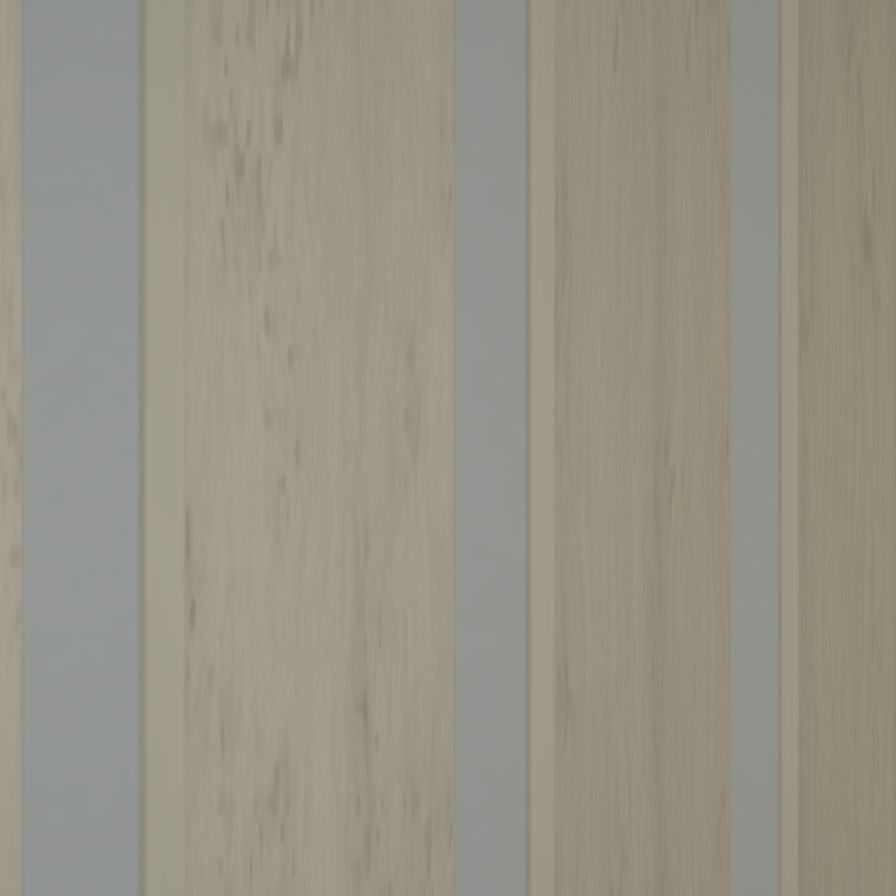
Reproduce this texture procedurally as a Shadertoy shader.

```glsl
// Pale wooden slats with bevelled edges and blue-grey gaps, receding to the right.
// A projective map turns x into an evenly spaced slat coordinate; bands are cut from
// its periodic distance, and stretched value noise gives each slat its own grain.

const vec3 WOOD_NEAR = vec3(0.628, 0.611, 0.553);
const vec3 WOOD_FAR  = vec3(0.572, 0.544, 0.468);
const vec3 GAP_NEAR  = vec3(0.578, 0.591, 0.580);
const vec3 GAP_FAR   = vec3(0.562, 0.567, 0.546);
const vec3 EDGE_NEAR = vec3(0.628, 0.612, 0.554);
const vec3 EDGE_FAR  = vec3(0.606, 0.582, 0.510);
const vec3 GROOVE    = vec3(0.475, 0.465, 0.415);
const vec3 STAIN     = vec3(0.430, 0.385, 0.295);

// Slat layout, as fractions of one repeat
const float GAP_END   = 0.228;
const float BEVEL_END = 0.318;

float hash(vec2 p) {
    vec3 q = fract(vec3(p.xyx) * 0.1031);
    q += dot(q, q.yzx + 33.33);
    return fract((q.x + q.y) * q.z);
}

float noise(vec2 p) {
    vec2 cell = floor(p), f = fract(p);
    f = f * f * (3.0 - 2.0 * f);
    return mix(mix(hash(cell), hash(cell + vec2(1, 0)), f.x),
               mix(hash(cell + vec2(0, 1)), hash(cell + vec2(1, 1)), f.x), f.y);
}

float fbm(vec2 p) {
    float sum = 0.0, weight = 0.5;
    for (int i = 0; i < 4; i++) {
        sum += weight * noise(p);
        p = p * 2.03 + 17.3;
        weight *= 0.5;
    }
    return sum;
}

// Evenly spaced slat coordinate; integers fall where a gap begins
float slatCoord(float x) {
    return (x - 0.025) / (0.6252 - 0.2825 * x);
}

// Mask of the band [a, b] repeated once per unit
float band(float t, float a, float b, float soft) {
    float d = abs(fract(t - 0.5 * (a + b) + 0.5) - 0.5);
    return 1.0 - smoothstep(-soft, soft, d - 0.5 * (b - a));
}

// Wood with u across the slat (0 to 1), v along it
vec3 wood(vec3 base, float u, float v, float seed, float depth) {
    vec2 offset = vec2(seed * 37.0, seed * 61.0);
    float warp = (fbm(vec2(u * 3.0, v * 4.0) + offset) - 0.5) * 0.07;
    float across = u + warp;

    float broad = fbm(vec2(across * 7.0, v * 1.2) + offset) - 0.47;
    float fine = fbm(vec2(across * 38.0, v * 6.0) + offset.yx) - 0.47;
    float fibre = noise(vec2(across * 95.0, v * 26.0) + offset) - 0.5;
    float pore = noise(vec2(u * 120.0, v * 75.0) + offset.yx) - 0.5;
    vec3 color = base * (1.0 + 0.03 * broad + 0.055 * fine + 0.022 * fibre + 0.014 * pore);

    // One long, faint heartwood streak per slat
    float center = mix(0.52, 0.78, hash(vec2(seed, 4.7)));
    float streak = exp(-pow((across - center) / 0.05, 2.0))
                 * smoothstep(0.2, 0.7, noise(vec2(seed * 9.0, v * 3.0)) + 0.2);

    // Sparse thin flecks, gathered in a few loose clusters
    float cluster = smoothstep(0.5, 0.85, noise(vec2(across * 6.0, v * 4.0) + offset.yx));
    float fleck = cluster * smoothstep(0.55, 0.95, noise(vec2(across * 55.0, v * 28.0) + offset));
    float smudge = cluster * smoothstep(0.4, 0.8, fbm(vec2(across * 22.0, v * 9.0) + offset));
    float stain = (0.04 + 0.09 * depth) * streak + 0.24 * fleck + 0.16 * smudge;
    return mix(color, STAIN, clamp(stain, 0.0, 0.5));
}

void mainImage(out vec4 fragColor, in vec2 fragCoord) {
    vec2 uv = fragCoord / iResolution.xy;
    float t = slatCoord(uv.x);
    float soft = fwidth(t) + 0.003;
    float local = fract(t);
    float depth = smoothstep(0.2, 1.0, uv.x);

    // Slat face, a little darker where it meets the bevel
    float u = (local - BEVEL_END) / (1.0 - BEVEL_END);
    float seed = hash(vec2(floor(t) + 5.0, 2.3));
    vec3 color = wood(mix(WOOD_NEAR, WOOD_FAR, depth), u, uv.y, seed, depth);
    color *= 1.0 - 0.03 * exp(-14.0 * max(u, 0.0));

    // Smooth bevel beside the face
    vec3 bevel = mix(EDGE_NEAR, EDGE_FAR, depth);
    bevel *= 1.0 + 0.012 * (noise(vec2(t * 90.0, uv.y * 6.0)) - 0.5);
    color = mix(color, bevel, band(t, GAP_END, BEVEL_END, soft));

    // Flat gap with a faint mottle
    vec3 gap = mix(GAP_NEAR, GAP_FAR, depth);
    gap *= 1.0 + 0.014 * (fbm(uv * 45.0) - 0.47);
    color = mix(color, gap, band(t, 0.0, GAP_END, soft));

    // Soft shaded groove before the bevel, faint line at the other side
    color = mix(color, GROOVE, 0.55 * band(t, GAP_END - 0.004, GAP_END + 0.009, soft + 0.005));
    color = mix(color, GROOVE, 0.12 * band(t, -0.004, 0.004, soft));

    // Gentle falloff of light towards top and bottom
    float rise = uv.y - 0.45;
    color *= 1.01 - 0.14 * rise * rise;
    fragColor = vec4(color, 1.0);
}
```
